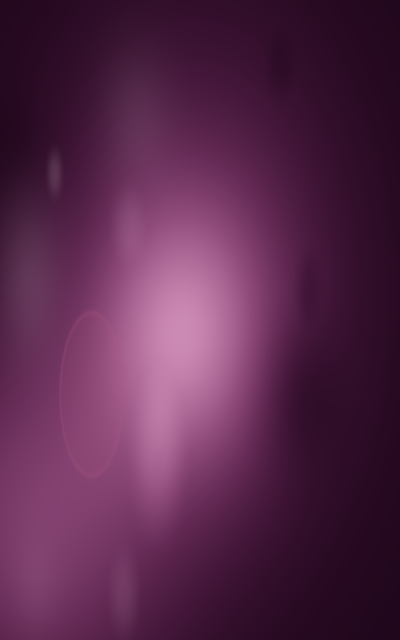
Give the GLSL for this background, as a Shadertoy shader.

```glsl
// Soft plum backdrop: a bright pink glow fading to near-black violet edges.
// Gaussian lights and shadows sum to one brightness field, which a colour
// ramp tints; tall hazy bokeh ovals and faint lens rings lie on top.

// Soft elliptical spot, 1 at its centre
float glow(vec2 p, vec2 centre, vec2 radius) {
    vec2 q = (p - centre) / radius;
    return exp(-dot(q, q));
}

// Flatter oval with a tighter, still blurred edge
float oval(vec2 p, vec2 centre, vec2 radius) {
    return 1.0 - smoothstep(0.15, 1.25, length((p - centre) / radius));
}

// Dark violet to pale pink
vec3 plumRamp(float t) {
    return vec3(0.12, 0.025, 0.105)
         + t * vec3(0.68, 0.24, 0.55)
         + t * t * vec3(0.0, 0.28, 0.05);
}

// Lens ring: x is the inner fill, y the thin rim
vec2 lensRing(vec2 p, vec2 centre, vec2 radius) {
    float d = length((p - centre) / radius) - 1.0;
    return vec2(1.0 - smoothstep(-0.04, 0.02, d), exp(-d * d / 0.0012));
}

void mainImage(out vec4 fragColor, in vec2 fragCoord) {
    vec2 p = fragCoord / iResolution.xy;

    // Main lights: wide halo, bright core, lower-left wash
    float light = 0.38 * glow(p, vec2(0.48, 0.55), vec2(0.38, 0.40))
                + 0.58 * glow(p, vec2(0.46, 0.48), vec2(0.22, 0.22))
                + 0.50 * glow(p, vec2(0.08, 0.17), vec2(0.34, 0.30));

    // Shadows on the right and at the upper left
    light -= 0.15 * glow(p, vec2(0.74, 0.39), vec2(0.10, 0.11));
    light -= 0.07 * oval(p, vec2(0.77, 0.55), vec2(0.035, 0.065));
    light -= 0.05 * oval(p, vec2(0.70, 0.895), vec2(0.04, 0.06));
    light -= 0.05 * glow(p, vec2(0.03, 0.77), vec2(0.10, 0.08));

    // Pink streak below the core
    light += 0.15 * oval(p, vec2(0.395, 0.28), vec2(0.07, 0.13));
    vec3 colour = plumRamp(max(light, 0.0));

    // Greyish bokeh haze
    float haze = 0.08 * glow(p, vec2(0.34, 0.82), vec2(0.09, 0.11))
               + 0.12 * glow(p, vec2(0.07, 0.57), vec2(0.08, 0.12))
               + 0.12 * oval(p, vec2(0.137, 0.73), vec2(0.022, 0.042))
               + 0.06 * oval(p, vec2(0.32, 0.65), vec2(0.045, 0.065))
               + 0.07 * oval(p, vec2(0.31, 0.07), vec2(0.04, 0.075))
               + 0.04 * glow(p, vec2(0.09, 0.08), vec2(0.06, 0.08));
    colour += haze * vec3(0.9, 1.0, 0.9);

    // Rosy lens rings
    vec2 ring = lensRing(p, vec2(0.229, 0.384), vec2(0.079, 0.128))
              + 0.3 * lensRing(p, vec2(0.312, 0.44), vec2(0.038, 0.068));
    colour = mix(colour, vec3(0.70, 0.34, 0.50), 0.12 * ring.x + 0.22 * ring.y);

    fragColor = vec4(colour, 1.0);
}
```
